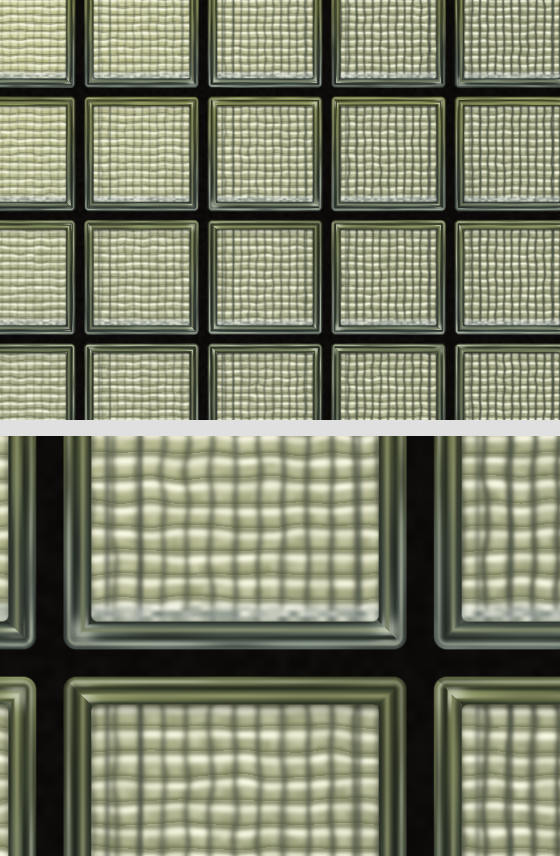
Top: the whole. Bottom: its middle third, enlarged.
A Shadertoy shader for this texture:

```glsl
// Wall of square ribbed glass blocks in dark mortar, lit from behind

float hash(vec2 p) {
    vec3 q = fract(p.xyx * 0.1031);
    q += dot(q, q.yzx + 33.33);
    return fract((q.x + q.y) * q.z);
}

float noise(vec2 p) {
    vec2 i = floor(p), f = fract(p);
    f = f * f * (3.0 - 2.0 * f);
    return mix(mix(hash(i), hash(i + vec2(1, 0)), f.x),
               mix(hash(i + vec2(0, 1)), hash(i + vec2(1, 1)), f.x), f.y);
}

float roundBox(vec2 p, float halfSize, float radius) {
    vec2 d = abs(p) - halfSize + radius;
    return length(max(d, 0.0)) + min(max(d.x, d.y), 0.0) - radius;
}

// Soft line of the given half width centred on zero
float band(float x, float width) {
    return exp(-x * x / (width * width));
}

// Moulded pane: rows of small lenses, whose upright grooves deepen to the right
vec3 paneColor(vec2 f, vec2 id, float across, float up) {
    vec2 seed = id * 19.0 + 100.0;
    vec2 q = (f + 0.39) / 0.065;
    q += 0.22 * (vec2(noise(q * 0.8 + seed), noise(q * 0.8 + seed + 47.0)) - 0.5);
    vec2 r = fract(q) - 0.5;
    float grain = noise(q * 2.3 + seed);
    float lens = hash(floor(q) + seed);

    vec3 olive = mix(vec3(0.54, 0.56, 0.42), vec3(0.68, 0.68, 0.44), up * (1.0 - across));
    vec3 col = mix(olive, vec3(0.78, 0.79, 0.65), 0.25 + 0.6 * grain);
    col *= 1.0 + 0.10 * (1.0 - across) * up;

    // Dark groove under each row, then the upright grooves
    float groove = band(abs(r.x) - 0.5, 0.19);
    col = mix(col, vec3(0.42, 0.44, 0.31), 0.65 * band(abs(r.y + 0.06) - 0.44, 0.14));
    col = mix(col, vec3(0.30, 0.32, 0.26), groove * mix(0.22, 0.85, across));

    // Bright glint across the upper part of each lens
    float glint = band(r.y - 0.17, 0.20) * (1.0 - groove * mix(0.25, 0.85, across));
    col = mix(col, vec3(0.97, 0.97, 0.89), glint * (0.65 + 0.35 * lens));

    // Seen-through rear ribs, near the left side and the right side
    float rear = band(f.x + 0.345, 0.010) + band(f.x + 0.255, 0.008);
    rear *= smoothstep(-0.6, 0.4, id.x) * (1.0 - 0.55 * across);
    rear += 0.8 * across * band(f.x - 0.335, 0.010);
    col = mix(col, vec3(0.25, 0.28, 0.24), 0.7 * min(rear, 1.0));

    // Ragged silvery light along the bottom, shade along the top
    float ragged = noise(f * vec2(38.0, 60.0) + seed);
    col = mix(col, mix(vec3(0.48, 0.53, 0.52), vec3(0.95, 0.96, 0.94), ragged),
              0.75 * band(f.y + 0.37, 0.028));
    return col * (1.0 - 0.3 * band(f.y - 0.39, 0.025));
}

// Smooth rim: concentric reflections, green above and cooler below
vec3 rimColor(vec2 f, vec2 id, float inset, float up) {
    vec2 a = abs(f);
    float along = a.x > a.y ? f.y : f.x;
    float upright = smoothstep(-0.03, 0.03, a.x - a.y);
    float streak = noise(vec2(inset * 95.0, along * 5.0) + id * 13.0 + 80.0);
    vec3 green = mix(vec3(0.37, 0.41, 0.30), vec3(0.50, 0.52, 0.27), up);
    vec3 col = mix(vec3(0.34, 0.39, 0.36), green, smoothstep(-0.4, 0.35, f.y));
    col *= mix(1.0, 0.78, upright) * (0.6 + 0.65 * streak);

    float shine = mix(0.65, 0.35, up) * (0.4 + 0.8 * noise(vec2(along * 7.0, 3.0) + id * 7.0 + 60.0));
    col = mix(col, vec3(0.82, 0.85, 0.76), shine * band(inset - 0.014, 0.006));
    col = mix(col, vec3(0.10, 0.13, 0.10), 0.65 * band(inset - 0.031, 0.007));
    col = mix(col, vec3(0.64, 0.67, 0.48), 0.55 * band(inset - 0.052, 0.008));
    col = mix(col, vec3(0.13, 0.16, 0.13), 0.75 * band(inset - 0.073, 0.007));

    // Curved corners catch small white sparks
    float corner = band(length(a - 0.412), 0.035);
    return mix(col, vec3(0.88, 0.90, 0.83), 0.6 * corner * smoothstep(0.4, 0.8, streak));
}

void mainImage(out vec4 fragColor, in vec2 fragCoord) {
    vec2 uv = fragCoord / iResolution.y;
    vec2 p = (uv - vec2(0.190, 0.1925)) / 0.294;
    vec2 id = floor(p);
    vec2 f = fract(p) - 0.5;
    float pixel = 1.0 / (0.294 * iResolution.y);
    float across = smoothstep(-0.1, 1.2, uv.x);
    float up = smoothstep(0.1, 0.95, uv.y);

    // Mortar, block rim and pane, from back to front
    float block = roundBox(f, 0.463, 0.035);
    float pane = roundBox(f, 0.388, 0.018);
    vec3 col = vec3(0.035, 0.030, 0.025) + 0.025 * noise(p * 35.0 + 200.0);
    col = mix(col, rimColor(f, id, -block, up), smoothstep(pixel, -pixel, block));
    col = mix(col, paneColor(f, id, across, up), smoothstep(pixel, -pixel, pane));
    fragColor = vec4(clamp(col, 0.0, 1.0), 1.0);
}
```
